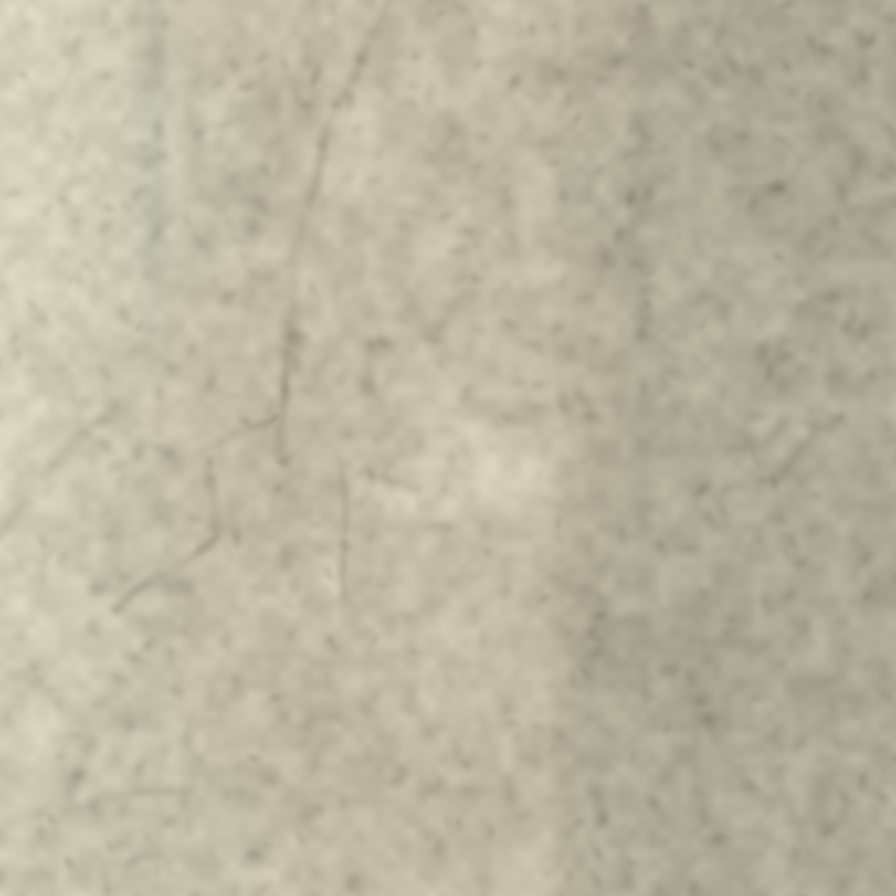
Write a WebGL 2 fragment shader that draws this texture.

```glsl
#version 300 es
precision highp float;
// Weathered pale plaster: a bright left side falls off to a grey-green right side.
// Layered value noise gives stains and grain; jittered cells give pits;
// warped line segments give hairline cracks, all summed into one tone.
uniform vec2 u_resolution;
out vec4 fragColor;

float hash(vec2 cell, uint seed) {
    uvec2 q = uvec2(ivec2(cell)) * uvec2(1597u, 3571u) + seed * 7919u;
    uint h = (q.x ^ (q.y << 16)) * 747796u + q.y * 28411u + 977u;
    h = (h ^ (h >> 15)) * 73244475u;
    h = (h ^ (h >> 13)) * 26699u;
    h ^= h >> 16;
    return float(h & 65535u) / 65535.0;
}

float noise(vec2 p, uint seed) {
    vec2 i = floor(p), f = fract(p);
    f = f * f * (3.0 - 2.0 * f);
    float low = mix(hash(i, seed), hash(i + vec2(1, 0), seed), f.x);
    float high = mix(hash(i + vec2(0, 1), seed), hash(i + vec2(1, 1), seed), f.x);
    return mix(low, high, f.y);
}

// Soft dark pits, one per cell, with random place, size, tilt and depth
float pits(vec2 p, float cells, float share, uint seed) {
    vec2 g = p * cells, base = floor(g);
    float depth = 0.0;
    for (int y = -1; y <= 1; y++)
    for (int x = -1; x <= 1; x++) {
        vec2 c = base + vec2(x, y);
        vec2 d = g - c - vec2(hash(c, seed), hash(c, seed + 1u));
        float tilt = 3.14 * hash(c, seed + 2u);
        d = mat2(cos(tilt), sin(tilt), -sin(tilt), cos(tilt)) * d * vec2(0.75, 1.2);
        float size = mix(0.2, 0.36, hash(c, seed + 3u));
        float present = step(hash(c, seed + 4u), share) * mix(0.35, 1.0, hash(c, seed + 5u));
        depth = max(depth, present * exp(-dot(d, d) / (size * size)));
    }
    return depth;
}

// Soft line from a to b
float crack(vec2 p, vec2 a, vec2 b, float width) {
    vec2 ab = b - a;
    float d = length(p - a - ab * clamp(dot(p - a, ab) / dot(ab, ab), 0.0, 1.0));
    return exp(-d * d / (width * width));
}

// Soft vertical streak
float streak(float x, float center, float width) {
    float d = (x - center) / width;
    return exp(-d * d);
}

void main() {
    vec2 p = gl_FragCoord.xy / u_resolution.y;
    vec2 warp = vec2(noise(p * 14.0, 1u), noise(p * 14.0, 2u)) - 0.5;
    vec2 w = p + 0.016 * warp;

    // Broad light falling off to the right
    float tone = 1.02 - 0.28 * smoothstep(-0.02, 0.2, w.x)
               - 0.17 * smoothstep(0.15, 0.38, w.x)
               - 0.23 * smoothstep(0.605, 0.65, w.x)
               - 0.09 * smoothstep(0.65, 0.8, w.x);
    tone -= 0.15 * smoothstep(0.6, 0.3, w.y) * smoothstep(0.3, 0.0, w.x);
    float upper = smoothstep(0.2, 0.45, p.y);

    // Stains, worn patches and vertical streaks
    tone += 0.14 * (noise(p * 6.0, 3u) - 0.5) + 0.16 * (noise(p * vec2(13, 17), 4u) - 0.5);
    float panel = smoothstep(0.32, 0.38, w.x) * smoothstep(0.63, 0.6, w.x) * smoothstep(0.25, 0.35, p.y);
    tone += panel * (0.24 * smoothstep(0.55, 0.85, noise(w * vec2(17, 11), 5u))
                   - 0.12 * smoothstep(0.55, 0.85, noise(w * vec2(9, 24), 6u)));
    float green = streak(w.x, 0.17, 0.022) * smoothstep(0.55, 0.65, p.y);
    float shade = streak(w.x, 0.715, 0.013) * upper;
    tone -= 0.14 * green + 0.12 * shade;

    // Fine grain and pits
    tone += 0.31 * (noise(p * 46.0, 7u) - 0.5) + 0.2 * (noise(p * 85.0, 8u) - 0.5);
    tone -= 0.32 * pits(p, 36.0, 0.42, 20u) + 0.34 * pits(p, 25.0, 0.18, 40u);

    // Branching crack down the left, then faint loose ones
    float line = crack(w, vec2(0.43, 1.0), vec2(0.365, 0.865), 0.007);
    line = max(line, 0.7 * crack(w, vec2(0.365, 0.865), vec2(0.325, 0.71), 0.007));
    line = max(line, 0.65 * crack(w, vec2(0.325, 0.71), vec2(0.315, 0.49), 0.007));
    line = max(line, 0.7 * crack(w, vec2(0.315, 0.54), vec2(0.23, 0.5), 0.006));
    line = max(line, 0.5 * crack(w, vec2(0.23, 0.5), vec2(0.238, 0.4), 0.008));
    line = max(line, 0.85 * crack(w, vec2(0.238, 0.4), vec2(0.13, 0.32), 0.006));
    line = max(line, 0.55 * crack(w, vec2(0.13, 0.55), vec2(0.0, 0.4), 0.009));
    line = max(line, 0.6 * crack(w, vec2(0.1, 0.17), vec2(0.02, 0.0), 0.011));
    line = max(line, 0.5 * crack(w, vec2(0.08, 0.1), vec2(0.2, 0.12), 0.006));
    line = max(line, 0.6 * crack(w, vec2(0.94, 0.53), vec2(0.87, 0.46), 0.007));
    line = max(line, 0.4 * crack(w, vec2(0.38, 0.49), vec2(0.38, 0.34), 0.006));
    line = max(line, 0.7 * crack(w, vec2(0.41, 0.48), vec2(0.465, 0.455), 0.009));
    tone -= 0.55 * line * mix(0.35, 1.0, smoothstep(0.15, 0.65, noise(p * 16.0, 9u)));

    // Warm middle, cool green edges
    vec3 color = mix(vec3(0.633, 0.615, 0.54), vec3(0.845, 0.825, 0.742), tone);
    float warm = streak(w.x, 0.46, 0.24) + 0.6 * (noise(p * 5.0, 10u) - 0.5) - 0.4 - 0.8 * green;
    color += warm * vec3(0.011, -0.002, -0.004);
    fragColor = vec4(clamp(color, 0.0, 1.0), 1.0);
}
```
